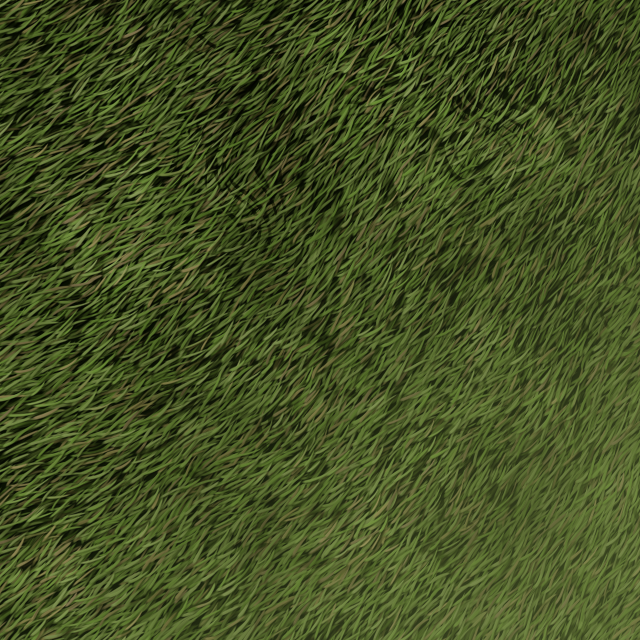
This texture is drawn by a WebGL 1 fragment shader. Its source:

```glsl
precision highp float;
// Dense wind-combed grass: layered thin blades with black gaps and pale haze.
uniform vec2 u_resolution;

vec4 hash4(vec3 cell) {
  vec4 h = fract(cell.xyzx * vec4(0.1031, 0.1030, 0.0973, 0.1099));
  h += dot(h, h.wzxy + 33.33);
  return fract((h.xxyz + h.yzzw) * h.zywx);
}

float valueNoise(vec2 p) {
  vec2 i = floor(p), f = fract(p);
  f = f * f * (3.0 - 2.0 * f);
  float low = mix(hash4(vec3(i, 71.0)).x, hash4(vec3(i + vec2(1, 0), 71.0)).x, f.x);
  float high = mix(hash4(vec3(i + vec2(0, 1), 71.0)).x, hash4(vec3(i + 1.0, 71.0)).x, f.x);
  return mix(low, high, f.y);
}

mat2 rotation(float a) {
  return mat2(cos(a), -sin(a), sin(a), cos(a));
}

// x: blade coverage, y: position across the blade from -1 to 1
vec2 blade(vec2 p, float halfLength, float halfWidth, float bend, float soft) {
  float t = p.x / halfLength;
  float y = p.y - bend * (t * t - 0.4);
  float w = halfWidth * (1.0 - t * t * t * t) * (1.0 - 0.35 * t);
  float side = 1.0 - smoothstep(w - soft, w + soft, abs(y));
  float ends = 1.0 - smoothstep(0.6, 1.0, abs(t));
  return vec2(side * ends, clamp(y / halfWidth, -1.0, 1.0));
}

// Darkens a colour, with blue falling off fastest
vec3 shaded(vec3 color, float light) {
  return color * pow(vec3(light), vec3(1.08, 1.0, 1.45));
}

void main() {
  vec2 uv = gl_FragCoord.xy / u_resolution.y;
  float soft = max(0.0014, 0.75 / u_resolution.y);

  // Slow changes over the lawn: direction, depth of gaps, dry patches
  float flow = mix(-0.15, 0.18, uv.x) + 0.3 * (valueNoise(uv * 8.0) - 0.5);
  float patches = valueNoise(uv * 8.0 + 20.0);
  float gloom = clamp(0.2 + 0.6 * uv.y - 0.15 * uv.x + 0.7 * (patches - 0.5), 0.0, 1.0);
  float haze = smoothstep(0.6, 2.0, uv.x + 1.0 - uv.y);
  float dryShare = 0.06 + 0.2 * valueNoise(uv * 14.0 + 50.0);

  // Blades get slightly finer to the right
  vec2 p = rotation(0.7) * (uv + vec2(0.13 * uv.x * uv.x, 0.0));
  vec2 cellSize = vec2(0.04, 0.012);
  vec3 color = vec3(0.03, 0.055, 0.005);

  // Streaky hollows between tufts, lying along the blades
  float hollow = smoothstep(0.5, 0.78, valueNoise(rotation(flow) * p * vec2(28.0, 85.0) + 90.0));
  hollow *= 0.45 + 0.55 * gloom;

  // Paint from the deepest layer to the top one
  for (int layer = 0; layer < 7; layer++) {
    float level = float(layer) / 6.0;
    vec2 grid = p / cellSize + 40.0 + vec2(0.37, 0.61) * float(layer);
    vec2 home = floor(grid);
    float depthLight = mix(0.72 - 0.28 * gloom, 1.0, level)
                     * (1.0 - 0.92 * hollow * (1.0 - level * level * level));

    for (int j = -2; j <= 2; j++) {
      for (int i = -1; i <= 1; i++) {
        vec2 cell = home + vec2(float(i), float(j));
        vec4 place = hash4(vec3(cell, float(layer) + 3.0));
        vec4 look = hash4(vec3(cell, float(layer) + 23.0));

        vec2 offset = (grid - cell - place.xy) * cellSize;
        mat2 turn = rotation(flow + 0.75 * (place.z - 0.5));
        float halfLength = mix(0.017, 0.03, place.w);
        float halfWidth = mix(0.0013, 0.0025, look.x) * (1.0 - 0.15 * gloom);
        float bend = 0.008 * (look.y - 0.5);

        // Shadow cast down and to the right
        vec2 shadow = blade(turn * (offset + vec2(-0.001, 0.0028)),
                            halfLength, halfWidth, bend, 0.0018);
        color = shaded(color, 1.0 - (0.2 + 0.28 * gloom) * shadow.x);

        vec2 leaf = blade(turn * offset, halfLength, halfWidth, bend, soft);
        vec3 tint = mix(vec3(0.36, 0.48, 0.17), vec3(0.45, 0.51, 0.28), look.z);
        float dry = 1.0 - smoothstep(dryShare - 0.04, dryShare + 0.04, look.w);
        tint = mix(tint, mix(vec3(0.41, 0.37, 0.24), vec3(0.52, 0.49, 0.28), look.z), dry);
        float light = depthLight * (0.9 + 0.2 * look.y + 0.06 * leaf.y);
        color = mix(color, shaded(tint, light), leaf.x);
      }
    }
  }

  // Broad light and dark areas, then haze toward the lower right
  float broad = 0.55 * valueNoise(uv * 5.0 + 7.0) + 0.45 * valueNoise(uv * 19.0 + 33.0);
  color = shaded(color, 1.08 + 0.5 * (broad - 0.5) - 0.16 * uv.y);
  color = mix(color, vec3(0.39, 0.45, 0.23), 0.55 * haze);
  gl_FragColor = vec4(color, 1.0);
}
```
